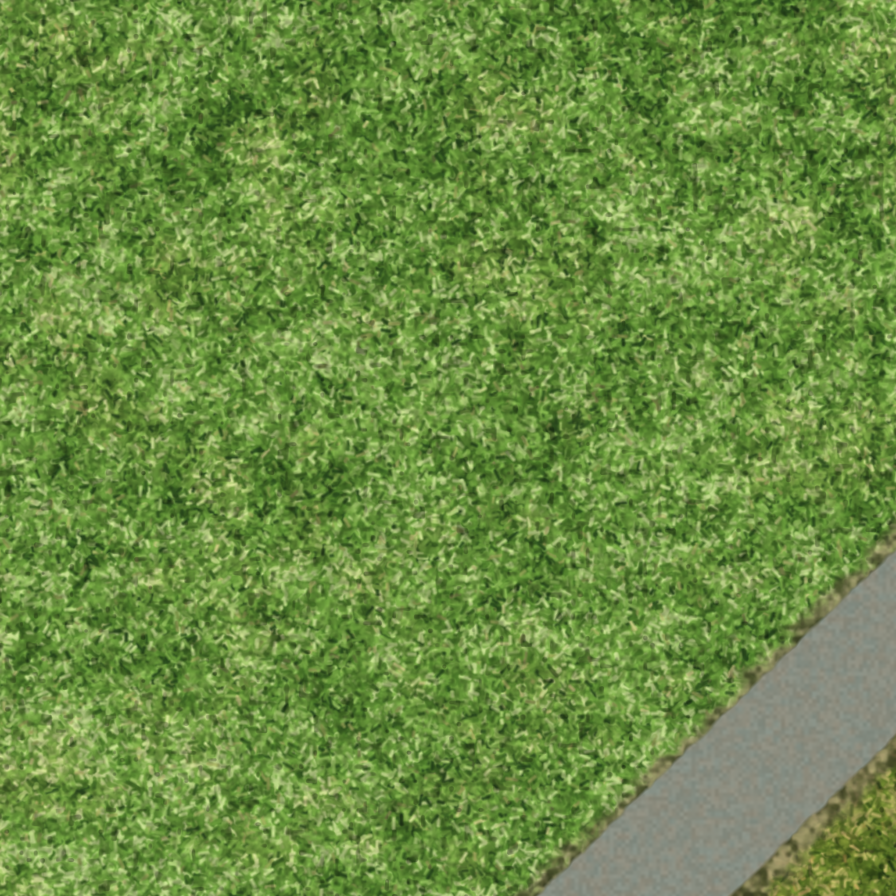
This texture is drawn by a Shadertoy shader. Its source:

```glsl
// A mown lawn crossed at the lower right by a diagonal grey path with earthy verges.
// Grass is layered from short, randomly turned strokes over patchy noise, with dark gaps;
// the path is a signed distance band with fine grit.

const vec2 PATH_NORMAL = vec2(0.6955, -0.7185);
const float PATH_CENTER = 0.4914;
const float PATH_HALF_WIDTH = 0.0748;

float hash(vec2 p) {
    vec3 q = fract(vec3(p.xyx) * 0.1031);
    q += dot(q, q.yzx + 33.33);
    return fract((q.x + q.y) * q.z);
}

float noise(vec2 p) {
    vec2 cell = floor(p), f = fract(p);
    f = f * f * (3.0 - 2.0 * f);
    float low = mix(hash(cell), hash(cell + vec2(1, 0)), f.x);
    float high = mix(hash(cell + vec2(0, 1)), hash(cell + vec2(1, 1)), f.x);
    return mix(low, high, f.y);
}

float fbm(vec2 p) {
    float sum = 0.0, weight = 0.5;
    for (int i = 0; i < 4; i++) {
        sum += weight * noise(p);
        p = mat2(1.6, 1.2, -1.2, 1.6) * p + 17.3;
        weight *= 0.5;
    }
    return sum / 0.9375;
}

float spot(vec2 p, vec2 center, float radius) {
    vec2 d = (p - center) / radius;
    return exp(-dot(d, d));
}

vec3 grassRamp(float t) {
    vec3 c = mix(vec3(0.14, 0.26, 0.10), vec3(0.26, 0.42, 0.14), smoothstep(-0.1, 0.25, t));
    c = mix(c, vec3(0.36, 0.53, 0.20), smoothstep(0.2, 0.48, t));
    c = mix(c, vec3(0.45, 0.62, 0.26), smoothstep(0.46, 0.72, t));
    return mix(c, vec3(0.70, 0.78, 0.51), smoothstep(0.66, 1.08, t));
}

// Broad light and shade across the lawn
float lawnShade(vec2 p) {
    float shade = 0.38 * (fbm(p * 11.0) - 0.5) + 0.42 * (noise(p * 42.0) - 0.5);
    shade -= 0.22 * spot(p, vec2(0.22, 0.84), 0.04);
    shade -= 0.22 * spot(p, vec2(0.38, 0.70), 0.03);
    shade -= 0.20 * spot(p, vec2(0.38, 0.22), 0.035);
    shade -= 0.20 * spot(p, vec2(0.99, 0.88), 0.05);
    shade -= 0.08 * spot(p, vec2(0.46, 0.90), 0.09);
    shade += 0.12 * spot(p, vec2(0.48, 0.59), 0.05);
    shade += 0.12 * spot(p, vec2(0.73, 0.28), 0.07);
    shade += 0.10 * spot(p, vec2(0.07, 0.62), 0.07);
    shade += 0.08 * spot(p, vec2(0.06, 0.08), 0.12);
    return shade;
}

// One layer of strokes, at most one per cell, painted over the base colour
vec3 bladeLayer(vec3 base, vec2 p, float density, float seed, float shade, float pixel) {
    vec2 q = p * density + seed * 7.31;
    vec2 home = floor(q);
    float blur = max(0.19, pixel * density);
    for (int j = -1; j <= 1; j++)
    for (int i = -1; i <= 1; i++) {
        vec2 id = home + vec2(i, j) + seed * 31.0;
        vec2 root = home + vec2(i, j) + vec2(hash(id), hash(id + 5.7));
        float angle = 6.2832 * hash(id + 11.3);
        vec2 axis = vec2(cos(angle), sin(angle));
        vec2 d = q - root;
        float reach = mix(0.1, 0.55, hash(id + 19.1));
        float dist = length(d - axis * clamp(dot(d, axis), -reach, reach));
        float cover = 1.0 - smoothstep(0.19 - blur, 0.19 + blur, dist);
        float tone = 0.565 + 0.72 * (hash(id + 23.9) + hash(id + 41.7) - 1.0) + shade;
        vec3 color = grassRamp(tone);
        float dry = smoothstep(0.94, 0.98, hash(id + 57.1));
        color = mix(color, vec3(0.68, 0.63, 0.40), dry * 0.55);
        base = mix(base, color, cover * 0.9);
    }
    return base;
}

vec3 grass(vec2 p, float pixel) {
    float shade = lawnShade(p);
    vec3 color = grassRamp(0.4 + shade + 0.5 * (noise(p * 150.0) - 0.5));
    for (int i = 0; i < 5; i++) {
        float layer = float(i);
        color = bladeLayer(color, p, 72.0 + 7.0 * layer, layer + 1.0, shade, pixel);
    }
    // Fine grain and small shadowed gaps
    color *= 1.0 + 0.36 * (noise(p * 200.0 + 3.0) - 0.5);
    color *= 1.0 - 0.28 * smoothstep(0.72, 0.94, noise(p * 125.0 + 60.0));
    float straw = smoothstep(0.5, 0.8, fbm(p * 17.0 + 40.0));
    return mix(color, color * vec3(1.08, 1.01, 1.04) + 0.01, straw);
}

vec3 earth(vec2 p) {
    float t = 0.6 * noise(p * 150.0) + 0.4 * noise(p * 75.0 + 9.0);
    return mix(vec3(0.25, 0.25, 0.15), vec3(0.68, 0.63, 0.47), smoothstep(0.15, 0.85, t));
}

vec3 paving(vec2 p) {
    float grit = noise(p * 230.0) - 0.5;
    float tint = noise(p * 120.0 + 70.0) - 0.5;
    return vec3(0.535, 0.55, 0.50) + 0.06 * grit + tint * vec3(0.04, -0.01, -0.03);
}

void mainImage(out vec4 fragColor, in vec2 fragCoord) {
    vec2 p = fragCoord / iResolution.xy;
    float pixel = 1.0 / min(iResolution.x, iResolution.y);
    float across = dot(p, PATH_NORMAL) - PATH_CENTER;
    float ragged = 0.008 * (noise(p * 60.0) - 0.5) + 0.005 * (noise(p * 150.0) - 0.5);
    float edge = abs(across) - PATH_HALF_WIDTH + 0.4 * ragged;
    float farSide = step(0.0, across);

    // Lawn, with olive turf beyond the path
    vec3 color = grass(p, pixel);
    color = mix(color, color * vec3(0.98, 0.84, 0.74), farSide);

    // Earth verges, wider on the far side
    float verge = mix(0.013, 0.026, farSide);
    float soil = 1.0 - smoothstep(verge - 0.011, verge + 0.013, edge + 2.0 * ragged);
    color = mix(color, earth(p), soil * 0.8);
    color *= 1.0 - 0.18 * exp(-max(edge, 0.0) / 0.004);

    // Path surface
    float path = 1.0 - smoothstep(-0.0015 - pixel, 0.0015 + pixel, edge);
    color = mix(color, paving(p), path);
    fragColor = vec4(clamp(color, 0.0, 1.0), 1.0);
}
```
